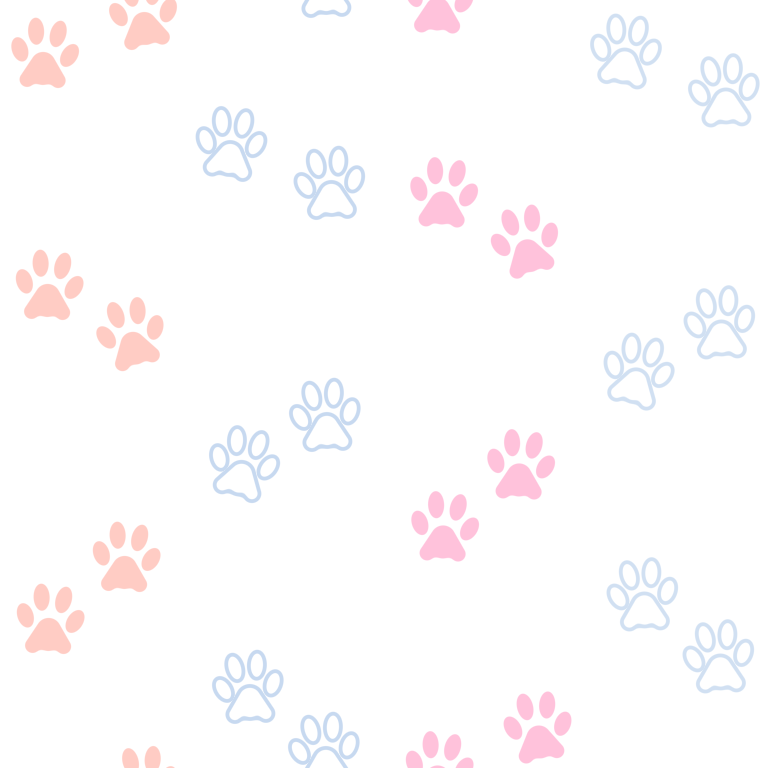
A Shadertoy shader for this pattern:

```glsl
// Four winding trails of pastel paw prints on white, wrapping at the tile edges.
// One trail of three print pairs is shifted and mirrored in a loop; each paw is
// a distance field of four ellipses and a rounded pad, drawn solid or outlined.

const float TILE = 768.0;        // design units along one canvas side
const float HALF_STROKE = 1.9;
const int TRAILS = 4;
const int PAIRS = 3;

vec2 rotate(vec2 p, float degrees) {
    float a = radians(degrees), c = cos(a), s = sin(a);
    return vec2(c * p.x - s * p.y, s * p.x + c * p.y);
}

float smoothUnion(float a, float b, float k) {
    float h = max(k - abs(a - b), 0.0) / k;
    return min(a, b) - 0.25 * k * h * h;
}

float ellipseDistance(vec2 p, vec2 radii) {
    vec2 q = p / radii;
    float len = length(q) + 1e-5;
    return len * (len - 1.0) / (length(q / radii) + 1e-6);
}

// Capsule from a to b whose radius changes from ra to rb
float taperedCapsule(vec2 p, vec2 a, float ra, vec2 b, float rb) {
    float h = length(b - a);
    vec2 axis = (b - a) / h;
    vec2 rel = p - a;
    vec2 q = vec2(abs(axis.x * rel.y - axis.y * rel.x), dot(rel, axis));
    float sine = (ra - rb) / h;
    float cosine = sqrt(1.0 - sine * sine);
    float k = dot(q, vec2(-sine, cosine));
    if (k < 0.0) return length(q) - ra;
    if (k > cosine * h) return length(q - vec2(0.0, h)) - rb;
    return dot(q, vec2(cosine, sine)) - ra;
}

// Domed pad with two lower lobes and a shallow dip between them
float padDistance(vec2 p) {
    p.x = abs(p.x);
    float lobe = taperedCapsule(p, vec2(0.0, -10.5), 12.5, vec2(15.5, -26.0), 7.5);
    float core = length(p - vec2(0.0, -20.0)) - 11.0;
    return smoothUnion(lobe, core, 4.0);
}

float pawDistance(vec2 p) {
    vec2 side = vec2(abs(p.x), p.y);
    float inner = ellipseDistance(rotate(side - vec2(11.1, 21.6), 9.0), vec2(8.0, 13.5));
    float outer = ellipseDistance(rotate(side - vec2(25.0, 1.6), 25.0), vec2(8.0, 12.5));
    float pad = padDistance(rotate(p, -5.0) + vec2(1.0, 0.0));
    return min(min(inner, outer), pad);
}

// Position (xy) and tilt (z) of a print in the base trail
vec3 printPose(int pair, bool partner) {
    vec2 anchor = pair == 0 ? vec2(44.5, 714.0)
                : pair == 1 ? vec2(49.0, 482.0) : vec2(50.0, 148.0);
    vec3 stride = pair == 0 ? vec3(99.0, 40.0, 12.0)
                : pair == 1 ? vec3(82.0, -48.0, 18.5) : vec3(76.0, 62.0, 0.0);
    return vec3(anchor, -7.0) + (partner ? stride : vec3(0.0));
}

vec3 trailColor(int trail) {
    return trail == 0 ? vec3(1.00, 0.80, 0.77)
         : trail == 1 ? vec3(0.78, 0.85, 0.94)
         : trail == 2 ? vec3(1.00, 0.76, 0.86) : vec3(0.82, 0.88, 0.95);
}

void mainImage(out vec4 fragColor, in vec2 fragCoord) {
    float pixel = TILE / iResolution.y;
    vec2 p = fragCoord * pixel;
    vec3 color = vec3(1.0);

    for (int trail = 0; trail < TRAILS; trail++) {
        bool mirrored = trail % 2 == 1;
        vec2 shift = float(trail / 2) * vec2(394.5, 92.5);
        float nearest = 1e3;

        for (int i = 0; i < 2 * PAIRS; i++) {
            vec3 pose = printPose(i / 2, i % 2 == 1);
            vec2 center = pose.xy;
            if (mirrored) center = vec2(374.5 - center.x, center.y - 130.0);
            // The first pair of the third trail sits slightly lower
            if (trail == 2 && i < 2) center.y -= 38.0;

            vec2 q = p - center - shift;
            q -= TILE * round(q / TILE);
            if (mirrored) q.x = -q.x;
            nearest = min(nearest, pawDistance(rotate(q, -pose.z)));
        }

        // Mirrored trails are outlined, the others solid
        float d = mirrored ? abs(nearest) - HALF_STROKE : nearest;
        float coverage = 1.0 - smoothstep(-0.75 * pixel, 0.75 * pixel, d);
        color = mix(color, trailColor(trail), coverage);
    }
    fragColor = vec4(color, 1.0);
}
```
